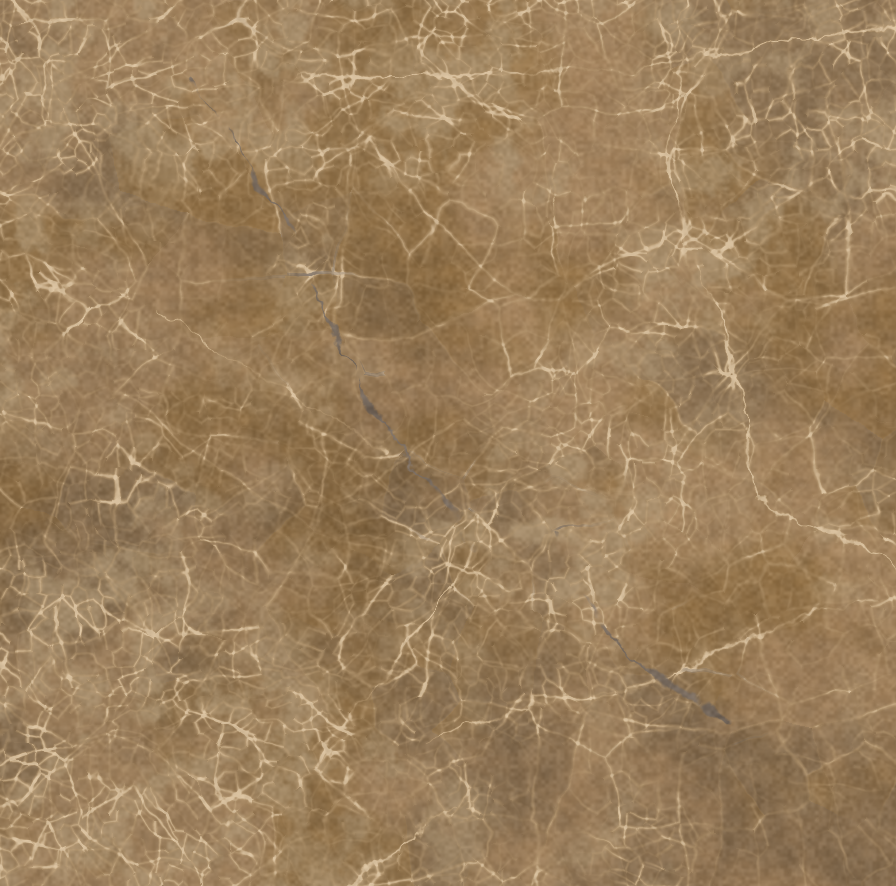
Reproduce this texture procedurally as a Shadertoy shader.

```glsl
// Polished brown breccia marble with pale branching veins and grey fissures.

const vec3 SATURATED_BROWN = vec3(0.535, 0.415, 0.26);
const vec3 GREY_BROWN = vec3(0.50, 0.405, 0.295);
const vec3 WARM_BROWN = vec3(0.595, 0.475, 0.34);
const vec3 BEIGE_HAZE = vec3(0.67, 0.58, 0.45);
const vec3 GOLD_VEIN = vec3(0.72, 0.605, 0.45);
const vec3 CREAM_VEIN = vec3(0.86, 0.77, 0.64);
const vec3 FISSURE_GREY = vec3(0.47, 0.425, 0.39);
const float VEIN_WIDTH = 0.0021;
const float GRAIN_SCALE = 230.0;
const float GRAIN_AMOUNT = 0.075;

// Start and end of each long vein and fissure segment, in canvas heights.
const int VEIN_COUNT = 11;
const vec4 VEINS[VEIN_COUNT] = vec4[](
    vec4(1.02, 0.33, 0.92, 0.317), vec4(0.92, 0.317, 0.75, 0.24),
    vec4(0.75, 0.24, 0.48, 0.158), vec4(0.51, 0.08, 0.37, 0.0),
    vec4(0.33, 0.905, 0.58, 0.914), vec4(0.58, 0.914, 1.02, 0.96),
    vec4(0.775, 1.0, 0.765, 0.8), vec4(0.765, 0.8, 0.86, 0.44),
    vec4(0.86, 0.44, 1.02, 0.35), vec4(0.18, 0.655, 0.435, 0.5),
    vec4(0.55, 0.387, 0.36, 0.14));
const int FISSURE_COUNT = 7;
const vec4 FISSURES[FISSURE_COUNT] = vec4[](
    vec4(0.22, 0.91, 0.28, 0.81), vec4(0.28, 0.81, 0.345, 0.69),
    vec4(0.345, 0.69, 0.41, 0.55), vec4(0.41, 0.55, 0.54, 0.38),
    vec4(0.625, 0.39, 0.65, 0.345), vec4(0.65, 0.345, 0.72, 0.26),
    vec4(0.72, 0.26, 0.83, 0.18));

float hash(vec2 p) {
    return fract(sin(dot(p, vec2(127.1, 311.7))) * 43758.55);
}

vec2 hash2(vec2 p) {
    return vec2(hash(p), hash(p + 57.3));
}

float noise(vec2 p) {
    vec2 i = floor(p), f = fract(p);
    f = f * f * (3.0 - 2.0 * f);
    vec2 e = vec2(0.0, 1.0);
    return mix(mix(hash(i), hash(i + e.yx), f.x),
               mix(hash(i + e.xy), hash(i + e.yy), f.x), f.y);
}

float fbm(vec2 p) {
    float sum = 0.0, gain = 0.5;
    for (int i = 0; i < 5; i++) {
        sum += gain * noise(p);
        p = mat2(1.6, 1.2, -1.2, 1.6) * p + 7.3;
        gain *= 0.5;
    }
    return sum;
}

float segmentDistance(vec2 p, vec4 s) {
    vec2 a = p - s.xy, b = s.zw - s.xy;
    return length(a - b * clamp(dot(a, b) / dot(b, b), 0.0, 1.0));
}

// Voronoi borders, each with its own strength: x = vein, y = fragment tint.
vec2 fragmentVeins(vec2 p, float scale, float width, float aa) {
    vec2 q = p * scale, cell = floor(q), f = q - cell;
    vec2 home = vec2(0.0), toHome = vec2(9.0);
    for (int k = 0; k < 9; k++) {
        vec2 o = vec2(k % 3 - 1, k / 3 - 1);
        vec2 r = o + hash2(cell + o) - f;
        if (dot(r, r) < dot(toHome, toHome)) { toHome = r; home = o; }
    }
    float vein = 0.0;
    for (int k = 0; k < 25; k++) {
        vec2 o = home + vec2(k % 5 - 2, k / 5 - 2);
        if (o == home) continue;
        vec2 r = o + hash2(cell + o) - f;
        float d = dot(0.5 * (toHome + r), normalize(r - toHome)) / scale;
        float strength = hash(2.0 * cell + home + o + 19.7);
        float w = width * (0.35 + strength);
        float line = 0.8 * (1.0 - smoothstep(0.0, w + aa, d)) + 0.2 * exp(-d / (2.5 * w));
        vein = max(vein, line * smoothstep(0.05, 0.85, strength));
    }
    return vec2(vein, hash(cell + home + 3.1));
}

void mainImage(out vec4 fragColor, in vec2 fragCoord) {
    float aa = 1.0 / iResolution.y;
    vec2 p = fragCoord * aa;

    // Bend the straight borders into natural cracks.
    vec2 bend = vec2(fbm(p * 7.0), fbm(p * 7.0 + 31.0)) - 0.48;
    vec2 jag = vec2(fbm(p * 38.0 + 11.0), fbm(p * 38.0 + 53.0)) - 0.48;
    vec2 q = p + 0.05 * bend + 0.008 * jag;
    vec2 path = p + 0.04 * bend + 0.022 * jag;
    float patches = fbm(p * 22.0 + 5.0);

    // Long pale veins and the line of the grey fissures.
    float veinDistance = 1.0, fissureDistance = 1.0;
    for (int i = 0; i < VEIN_COUNT; i++)
        veinDistance = min(veinDistance, segmentDistance(path, VEINS[i]));
    for (int i = 0; i < FISSURE_COUNT; i++)
        fissureDistance = min(fissureDistance, segmentDistance(path, FISSURES[i]));
    float longWidth = VEIN_WIDTH * mix(0.2, 1.3, smoothstep(0.3, 0.65, patches));
    float longVein = 0.75 * (1.0 - smoothstep(0.0, longWidth + aa, veinDistance))
                   + 0.22 * exp(-veinDistance / 0.007);
    longVein *= mix(0.4, 1.0, smoothstep(0.32, 0.55, fbm(p * 10.0 + 23.0)));

    // Shattered zones hold a denser net of small veins.
    float shatter = fbm(p * 4.5 + 17.0) + 0.16 * exp(-4.0 * p.x)
                  + 0.16 * exp(-14.0 * fissureDistance) + 0.08 * exp(-25.0 * veinDistance);
    shatter = smoothstep(0.40, 0.72, shatter);
    vec2 large = fragmentVeins(q, 6.0, VEIN_WIDTH, aa);
    vec2 medium = fragmentVeins(q + 3.7, 13.0, 0.9 * VEIN_WIDTH, aa);
    vec2 small = fragmentVeins(q + 8.1, 26.0, 0.8 * VEIN_WIDTH, aa);
    vec2 tiny = fragmentVeins(q + 5.3, 50.0, 0.85 * VEIN_WIDTH, aa);
    float fade = smoothstep(0.28, 0.62, patches);
    float net = 0.65 * large.x + mix(0.6, 0.8, shatter) * medium.x
              + mix(0.3, 0.75, shatter) * small.x + mix(0.06, 0.7, shatter) * tiny.x;
    float vein = net * mix(0.4, 1.15, fade) + longVein;

    // Brown fragments with clouded tints.
    float cloud = fbm(p * 3.2 + 41.0) + 0.22 * (medium.y - 0.5);
    vec3 color = mix(SATURATED_BROWN, GREY_BROWN, smoothstep(0.36, 0.54, cloud));
    float warmth = fbm(p * 9.0 + 71.0) + 0.2 * (large.y - 0.5);
    color = mix(color, WARM_BROWN, smoothstep(0.34, 0.66, warmth));
    color *= 1.0 + 0.22 * (fbm(p * 55.0) - 0.48) + 0.22 * (fbm(p * 2.6 + 13.0) - 0.48);

    // Powdery beige fills the shattered zones.
    float powder = smoothstep(0.42, 0.68, fbm(p * 30.0 + 63.0));
    color = mix(color, BEIGE_HAZE, shatter * (0.12 + 0.6 * powder));

    // Gold veins turn cream where they are strong.
    color = mix(color, GOLD_VEIN, clamp(vein * 1.1, 0.0, 0.9));
    color = mix(color, CREAM_VEIN, 0.85 * smoothstep(0.5, 1.2, vein));

    // Broken grey fissures, wide in places, with side cracks along the net.
    float fissureWidth = mix(0.0004, 0.0055, smoothstep(0.45, 0.8, noise(p * 24.0 + 2.0)));
    float fissure = 1.0 - smoothstep(0.4 * fissureWidth, fissureWidth + aa, fissureDistance);
    fissure *= smoothstep(0.40, 0.5, fbm(p * 17.0 + 91.0));
    float sideCrack = smoothstep(0.35, 0.7, medium.x) * exp(-30.0 * fissureDistance)
                    * smoothstep(0.44, 0.54, fbm(p * 14.0 + 37.0));
    color = mix(color, FISSURE_GREY * mix(0.75, 1.2, patches), 0.85 * max(fissure, sideCrack));

    color += GRAIN_AMOUNT * (noise(p * GRAIN_SCALE) - 0.5);
    fragColor = vec4(color, 1.0);
}
```
